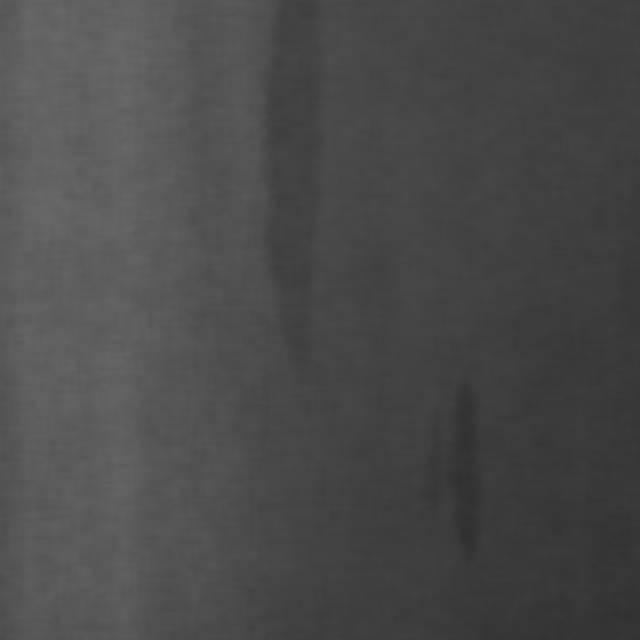
Write a WebGL 2 fragment shader that draws this texture.

```glsl
#version 300 es
precision highp float;
// Dim grey brushed surface, lit from the left, with soft dark vertical stains.

uniform vec2 u_resolution;
out vec4 fragColor;

float hash(vec2 cell) {
    return fract(sin(dot(cell, vec2(127.1, 311.7))) * 43758.5453);
}

// Smooth value noise, centred on zero (-0.5 to 0.5)
float noise(vec2 p) {
    vec2 cell = floor(p);
    vec2 f = fract(p);
    vec2 blend = f * f * (3.0 - 2.0 * f);
    float low = mix(hash(cell), hash(cell + vec2(1.0, 0.0)), blend.x);
    float high = mix(hash(cell + vec2(0.0, 1.0)), hash(cell + vec2(1.0, 1.0)), blend.x);
    return mix(low, high, blend.y) - 0.5;
}

float fractalNoise(vec2 p) {
    float sum = 0.0;
    float amplitude = 1.0;
    for (int octave = 0; octave < 4; octave++) {
        sum += amplitude * noise(p);
        p = p * 2.03 + vec2(17.3, 9.1);
        amplitude *= 0.55;
    }
    return sum;
}

// Soft bump around a centre line
float band(float x, float centre, float width) {
    float d = (x - centre) / width;
    return exp(-d * d);
}

// Vertical spindle that tapers to points at its bottom and top
float stain(vec2 p, float centre, float bottom, float top, float halfWidth, float blur) {
    float t = clamp((p.y - bottom) / (top - bottom), 0.0, 1.0);
    float taper = pow(4.0 * t * (1.0 - t), 1.2);
    float wobble = 0.012 * noise(vec2(centre * 5.0, p.y * 15.0));
    float fray = 0.007 * fractalNoise(p * vec2(30.0, 22.0));
    float d = abs(p.x - centre - wobble) - halfWidth * taper + fray;
    return smoothstep(blur, -blur, d) * smoothstep(0.0, 0.35, taper);
}

// Broad light falloff from left to right and from top to bottom
float lighting(vec2 p) {
    float light = mix(0.386, 0.284, smoothstep(0.12, 0.59, p.x));
    light -= 0.040 * smoothstep(0.55, 1.02, p.x);
    light -= 0.042 * pow(1.0 - p.y, 1.4);
    light -= 0.022 * band(p.x, 0.0, 0.03);
    return light;
}

// Faint upright bands, strongest toward the top
float uprightBands(vec2 p) {
    float upper = smoothstep(0.35, 0.9, p.y);
    float shade = 0.012 * band(p.x, 0.195, 0.03) + 0.006 * band(p.x, 0.045, 0.02);
    shade += upper * (0.014 * band(p.x, 0.385, 0.035) - 0.010 * band(p.x, 0.31, 0.04));
    return shade + 0.008 * noise(vec2(p.x * 22.0, p.y * 1.5));
}

// Cloudy patches, small mottling and fine threads in both directions
float grain(vec2 p) {
    float clouds = 0.018 * fractalNoise(p * vec2(12.0, 9.0));
    float mottle = 0.017 * fractalNoise(p * vec2(46.0, 52.0) + 31.0);
    float across = 0.013 * noise(p * vec2(30.0, 170.0));
    float upright = 0.009 * noise(p * vec2(170.0, 30.0) + 53.0);
    return clouds + mottle + across + upright;
}

void main() {
    vec2 p = gl_FragCoord.xy / u_resolution;

    float texture_grain = grain(p) * mix(1.2, 0.72, smoothstep(0.2, 0.6, p.x));
    float grey = lighting(p) + uprightBands(p);

    // Long stain hanging from the top edge
    float longCentre = 0.457 + 0.016 * smoothstep(0.58, 0.4, p.y) + 0.010 * smoothstep(0.8, 1.0, p.y);
    float longStain = stain(p, longCentre, 0.35, 1.22, 0.044, 0.015);
    grey = mix(grey, 0.251, 0.85 * longStain);

    // Pair of short stains at the lower right
    grey -= 0.040 * stain(p, 0.73, 0.1, 0.43, 0.021, 0.015);
    grey -= 0.024 * stain(p, 0.683, 0.19, 0.38, 0.015, 0.014);

    fragColor = vec4(vec3(grey + texture_grain), 1.0);
}
```
